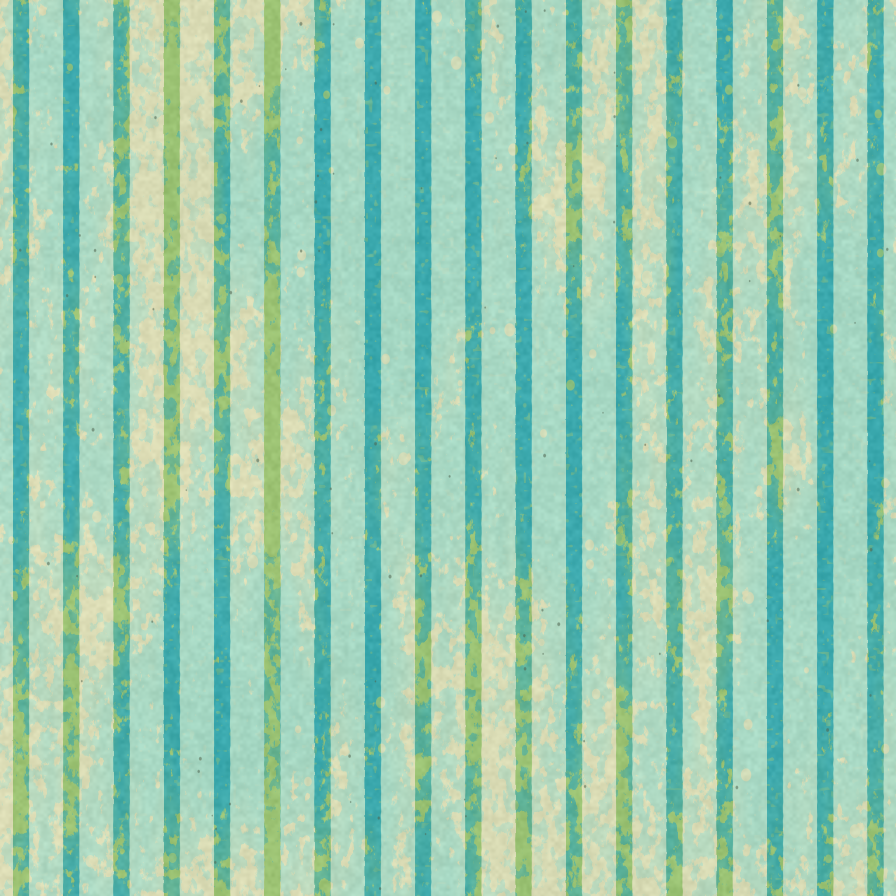
This pattern is drawn by a WebGL 1 fragment shader. Its source:

```glsl
precision highp float;
// Weathered vertical teal stripes on pale mint paper, worn to cream and green.

uniform vec2 u_resolution;

const float PERIOD = 0.0561;
const float STRIPE_WIDTH = 0.0182;
const float FIRST_EDGE = 0.0143;
const float FADED_STRIPE = 5.0;

const vec3 MINT = vec3(0.65, 0.845, 0.765);
const vec3 CREAM = vec3(0.87, 0.86, 0.70);
const vec3 TEAL = vec3(0.23, 0.66, 0.68);
const vec3 GREEN = vec3(0.64, 0.77, 0.43);
const vec3 FLECK = vec3(0.30, 0.38, 0.30);

float hash(vec2 p) {
    vec3 q = fract(vec3(p.xyx) * 0.1031);
    q += dot(q, q.yzx + 33.33);
    return fract((q.x + q.y) * q.z);
}

float noise(vec2 p) {
    vec2 i = floor(p);
    vec2 f = fract(p);
    f = f * f * (3.0 - 2.0 * f);
    float low = mix(hash(i), hash(i + vec2(1.0, 0.0)), f.x);
    float high = mix(hash(i + vec2(0.0, 1.0)), hash(i + vec2(1.0, 1.0)), f.x);
    return mix(low, high, f.y);
}

float fbm(vec2 p) {
    float sum = 0.0;
    float gain = 0.533;
    for (int i = 0; i < 4; i++) {
        sum += gain * noise(p);
        p = p * 2.03 + vec2(17.3, 9.1);
        gain *= 0.5;
    }
    return sum;
}

float bump(float x, float center, float radius) {
    float d = (x - center) / radius;
    return exp(-d * d);
}

// Antialiased coverage of the stripe in each period.
float stripeMask(float x, float pixel) {
    float local = mod(x - FIRST_EDGE, PERIOD);
    float d = abs(local - 0.5 * STRIPE_WIDTH);
    return 1.0 - smoothstep(-pixel, pixel, d - 0.5 * STRIPE_WIDTH);
}

// Round spots, at most one per grid cell; density is the share of filled cells.
float spots(vec2 uv, float cells, float density, float radius, float pixel) {
    vec2 p = uv * cells;
    vec2 id = floor(p);
    vec2 center = 0.3 + 0.4 * vec2(hash(id + 3.1), hash(id + 47.7));
    float size = radius * mix(0.4, 1.0, hash(id + 81.3));
    float d = length((fract(p) - center) * vec2(1.0, 0.8)) - size;
    float present = step(1.0 - density, hash(id + 12.9));
    return present * (1.0 - smoothstep(-pixel * cells, pixel * cells, d));
}

// Tendency to wear: strong at the borders and left, slight in the middle.
float wearBias(vec2 uv) {
    float sides = bump(uv.x, 0.0, 0.09) + 0.8 * bump(uv.x, 1.0, 0.09);
    float ends = bump(uv.y, 0.0, 0.16) + 0.5 * bump(uv.y, 1.0, 0.06);
    float bands = bump(uv.x, 0.23, 0.15) + 0.8 * bump(uv.x, 0.70, 0.06);
    return 0.20 * sides + 0.10 * ends + 0.13 * bands;
}

void main() {
    vec2 uv = gl_FragCoord.xy / u_resolution;
    float pixel = 0.7 / min(u_resolution.x, u_resolution.y);

    // Stripes with slightly rough printed edges
    float wobble = (noise(uv * vec2(20.0, 190.0)) - 0.5) * 0.0008;
    float x = uv.x + wobble;
    float stripe = stripeMask(x, pixel);
    float index = floor((x - FIRST_EDGE) / PERIOD);
    float faded = stripe * (1.0 - step(0.5, abs(index - FADED_STRIPE)));

    // Wear: tall streaks broken up by fine chips
    float streaks = fbm(uv * vec2(13.0, 3.2) + vec2(5.7, 2.4));
    float chips = fbm(uv * vec2(125.0, 80.0));
    float amount = (streaks - 0.5) * 1.1 + wearBias(uv) + 0.34 * faded - 0.25;
    float chipped = smoothstep(-0.06, 0.08, amount + (chips - 0.5) * 0.85);
    float washed = 0.55 * smoothstep(-0.30, 0.25, amount);
    float wear = max(chipped * 0.92, washed);

    // Pale drips and fine speckle
    float drips = spots(uv, 34.0, 0.09, 0.22, pixel);
    float speckle = smoothstep(0.74, 0.92, noise(uv * 210.0 + 31.0));
    wear = max(wear, drips * 0.75);
    wear = max(wear, speckle * mix(0.18, 0.38, stripe));

    // Ink over paper
    vec3 ground = mix(MINT, CREAM, wear);
    vec3 ink = mix(TEAL, GREEN, wear);
    vec3 color = mix(ground, ink, stripe);

    // Paper grain, cloudy tone and dark flecks
    float grain = noise(uv * 256.0) + noise(uv * 140.0 + 60.0) - 1.0;
    float clouds = fbm(uv * 5.0 + 40.0) - 0.5;
    color += 0.045 * grain + 0.05 * clouds * vec3(1.0, 0.5, 0.4);
    float flecks = spots(uv + 0.37, 60.0, 0.025, 0.10, pixel);
    color = mix(color, FLECK, 0.55 * flecks);

    gl_FragColor = vec4(clamp(color, 0.0, 1.0), 1.0);
}
```
